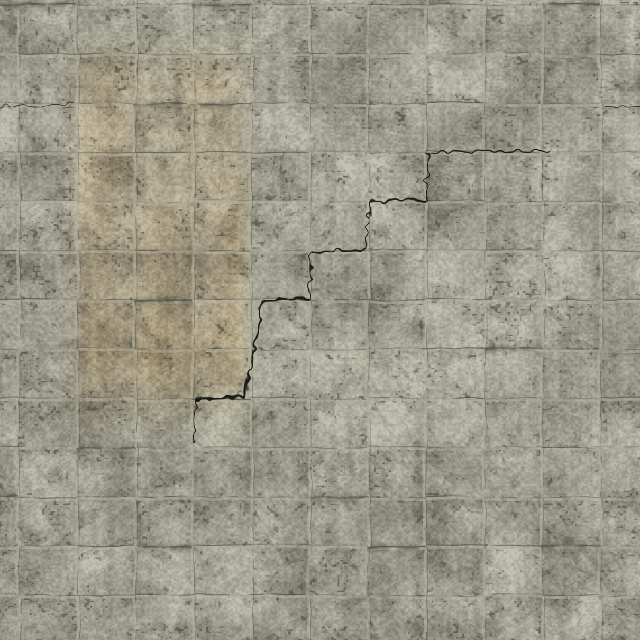
A three.js fragment shader for this texture:

```glsl
varying vec2 vUv;

const vec2 BLOCKS = vec2(11.0, 13.0);
const vec2 GRID_SHIFT = vec2(0.315, 0.897);
const vec3 SHADE = vec3(0.505, 0.495, 0.435);
const vec3 PALE = vec3(0.725, 0.725, 0.660);
const vec3 MORTAR = vec3(0.700, 0.695, 0.625);
const vec3 SOOT = vec3(0.310, 0.305, 0.260);
const vec3 RUST = vec3(1.050, 0.965, 0.860);
const vec3 CRACK = vec3(0.075, 0.075, 0.065);

float hash(vec2 p) {
  return fract(sin(dot(p, vec2(127.1, 311.7))) * 43758.5453);
}

float noise(vec2 p) {
  vec2 i = floor(p);
  vec2 f = fract(p);
  f = f * f * (3.0 - 2.0 * f);
  float low = mix(hash(i), hash(i + vec2(1.0, 0.0)), f.x);
  float high = mix(hash(i + vec2(0.0, 1.0)), hash(i + 1.0), f.x);
  return mix(low, high, f.y);
}

float fbm(vec2 p) {
  float sum = 0.0;
  float weight = 0.5;
  for (int i = 0; i < 5; i++) {
    sum += weight * noise(p);
    p = p * 2.03 + 17.3;
    weight *= 0.5;
  }
  return sum / 0.97;
}

// Soft line coverage for a distance and a half width
float stroke(float d, float halfWidth) {
  return 1.0 - smoothstep(halfWidth - 0.0008, halfWidth + 0.0010, abs(d));
}

// Segment ends are given in block units, the distance in canvas units
float segment(vec2 p, vec2 a, vec2 b) {
  vec2 pa = (p - a) / BLOCKS;
  vec2 ba = (b - a) / BLOCKS;
  return length(pa - ba * clamp(dot(pa, ba) / dot(ba, ba), 0.0, 1.0));
}

// Staircase crack following the joints, plus hairlines near the sides
float crackMask(vec2 p) {
  float mask = stroke(segment(p, vec2(3.0, 3.15), vec2(3.06, 3.98)), 0.0007);
  for (int i = 0; i < 5; i++) {
    float k = float(i);
    float first = 1.0 - step(0.5, k);
    float last = step(3.5, k);
    vec2 start = vec2(3.06 + k + 0.15 * step(0.5, k) * step(k, 1.5), 5.0 + k - first);
    vec2 stop = vec2(4.0 + k + last * 1.1 - 0.1 * first, start.y + 0.04);
    vec2 rise = vec2(4.03 + k + 0.17 * first, 6.0 + k);
    mask = max(mask, stroke(segment(p, start, stop), 0.0018 - 0.0002 * k));
    float riser = stroke(segment(p, stop, rise), mix(0.0008, 0.0014, first));
    mask = max(mask, riser * (1.0 - last));
  }
  float left = segment(p, vec2(-0.4, 9.94), vec2(0.95, 9.99));
  float right = segment(p, vec2(10.05, 9.97), vec2(10.8, 9.93));
  return max(mask, 0.8 * stroke(min(left, right), 0.0006));
}

// Weathered concrete tone, from 0 dark to 1 pale
float concreteTone(vec2 uv, vec2 cell) {
  float tone = 0.61 + 1.15 * (fbm(uv * 15.0) - 0.5);
  tone += 0.55 * (noise(uv * 330.0) - 0.5) + 0.40 * (noise(uv * 170.0 + 9.0) - 0.5);
  tone += 0.25 * (noise(uv * vec2(75.0, 7.0)) - 0.5);
  return tone + 0.24 * (hash(cell + 3.0) - 0.5);
}

void main() {
  vec2 uv = vUv;
  vec2 grid = uv * BLOCKS - GRID_SHIFT;

  // Slightly uneven joints
  vec2 bend = vec2(noise(uv * 45.0), noise(uv * 45.0 + 31.0)) - 0.5;
  vec2 row = floor(grid);
  vec2 line = floor(grid + 0.5);
  vec2 slip = vec2(hash(vec2(line.x, row.y)), hash(vec2(row.x, line.y) + 40.0)) - 0.5;
  vec2 offset = grid - line - 0.045 * slip - 0.035 * bend;
  vec2 joint = offset / BLOCKS;
  vec2 cell = line - 1.0 + step(0.0, offset);
  vec2 local = grid - cell;

  // Block face
  float tone = concreteTone(uv, cell);
  float edge = 1.0 - smoothstep(0.0, 0.22, min(abs(offset.x), abs(offset.y)));
  float upper = smoothstep(0.45, 1.0, local.y);
  float patches = fbm(uv * 38.0 + cell * 5.7) + 0.08 * upper + 0.06 * edge;
  float grime = smoothstep(0.50, 0.74, patches);
  vec3 color = mix(SHADE, PALE, clamp(tone - 0.32 * grime, -0.25, 1.15));

  // Warm stain running down the left columns
  float stain = smoothstep(0.09, 0.16, uv.x) * (1.0 - smoothstep(0.36, 0.41, uv.x));
  stain *= smoothstep(0.30, 0.46, uv.y) * (1.0 - smoothstep(0.86, 0.96, uv.y));
  color *= mix(vec3(1.0), RUST, stain * (0.35 + 0.75 * noise(uv * vec2(16.0, 5.0))));

  // Clustered pits
  float pits = smoothstep(0.70, 0.88, noise(uv * vec2(210.0, 250.0) + 50.0));
  color = mix(color, SOOT, 0.65 * pits * smoothstep(0.46, 0.68, patches));

  // Pale mortar, dark undercut and sooty bands
  float wear = noise(uv * 60.0 + 12.0);
  float mortar = max(stroke(joint.x, 0.0022), stroke(joint.y + 0.0018, 0.0022));
  color = mix(color, MORTAR * (0.91 + 0.16 * noise(uv * 260.0)), mortar * (0.40 + 0.35 * wear));
  float depth = hash(vec2(cell.x, line.y) + 70.0);
  float undercut = stroke(joint.y - 0.0012, 0.0008) * (0.25 + 0.55 * depth);
  float sideCut = stroke(joint.x - 0.0030, 0.0006) * 0.45;
  color = mix(color, SOOT, max(undercut, sideCut) * smoothstep(0.10, 0.65, wear));
  float band = exp(-abs(joint.y) * 230.0) * step(0.91, depth);
  color = mix(color, SOOT, 0.75 * band * smoothstep(0.25, 0.65, fbm(uv * 65.0)));

  // Open cracks
  vec2 jag = vec2(noise(uv * 110.0 + 5.0), noise(uv * 110.0 + 23.0)) - 0.5;
  color = mix(color, CRACK, 0.94 * crackMask(grid + 0.10 * jag));

  gl_FragColor = vec4(color, 1.0);
}
```
